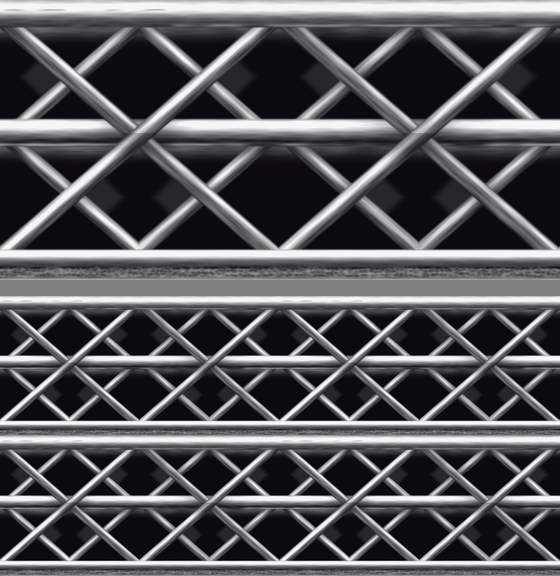
Top: one tile. Bottom: repeated 2 by 2.
A Shadertoy shader for this pattern:

```glsl
const float PI = 3.14159265;
const float BAYS = 2.0;                        // bays across the canvas
const vec2  JOINT = vec2(0.495, 0.51);         // crossing point, in bay units
const float SLOPE = 0.87;                      // pitch of every brace
const float FRONT_HALF = 0.032;
const float BACK_HALF = 0.028;
const float BACK_REACH = 0.41;                 // joint to tip of the rear braces
const vec2  TOP_PIPE = vec2(0.956, 0.054);     // centre height, half width
const vec2  MID_PIPE = vec2(0.526, 0.049);
const vec2  LOW_PIPE = vec2(0.078, 0.031);
const vec2  REAR_RAIL = vec2(0.024, 0.034);
const float WEAR = 0.26;
const vec3  INK = vec3(0.045, 0.038, 0.055);
const vec3  STEEL = vec3(0.96, 0.97, 0.97);

float hash(vec2 p) {
    return fract(sin(dot(p, vec2(127.1, 311.7))) * 4375.85);
}

// Distance to the nearest scattered point; wraps after "cells" cells.
float cellular(vec2 uv, vec2 cells) {
    vec2 p = uv * cells, base = floor(p);
    float nearest = 2.0;
    for (int j = -1; j <= 1; j++)
    for (int i = -1; i <= 1; i++) {
        vec2 cell = base + vec2(i, j);
        vec2 id = mod(cell, cells);
        vec2 point = cell + vec2(hash(id), hash(id + 57.3));
        nearest = min(nearest, length(p - point));
    }
    return nearest;
}

// Long scratches running with a tube; "offset" is measured across it.
float brushed(float along, float offset) {
    return cellular(vec2(along, offset), vec2(18.0, 84.0)) - 0.5;
}

float bump(float x, float width) {
    return exp(-x * x / (width * width));
}

float cover(float d, float halfWidth) {
    float soft = max(0.003, 1.2 / iResolution.y);
    return 1.0 - smoothstep(-soft, soft, abs(d) - halfWidth);
}

float wrapped(float d) {
    return fract(d + 0.5) - 0.5;
}

// Brightness across a tube, t from -1 (underside) to 1 (top).
float tube(float t, float peak, float spread, float gloss) {
    float body = 0.24 + 0.26 * smoothstep(-0.8, 0.4, t);
    float rim = 1.0 - 0.25 * smoothstep(0.75, 1.0, abs(t));
    return (body + gloss * bump(t - peak, spread)) * rim;
}

// Fading shade hung below a pipe.
float underside(float y, vec2 pipe) {
    float depth = max(pipe.x - pipe.y - y, 0.0);
    return step(y, pipe.x) * bump(depth, 0.034);
}

void mainImage(out vec4 fragColor, in vec2 fragCoord) {
    vec2 uv = fragCoord / iResolution.xy;
    float x = uv.x * BAYS, y = uv.y;
    vec2 q = vec2(wrapped(x - JOINT.x), y - JOINT.y);
    float across = abs(q.x), norm = sqrt(1.0 + SLOPE * SLOPE);

    // Slow drift of brightness over both bays, and fine grit
    float drift = sin(PI * x + 0.7) + 0.6 * sin(5.0 * PI * x + 2.0 * PI * y)
                + 0.5 * sin(11.0 * PI * x - 6.0 * PI * y);
    float grit = cellular(uv, vec2(120.0, 90.0)) - 0.5;
    float streak = brushed(uv.x, y);

    // Signed offsets from the braces, positive on the upper side
    float rising = (q.y - SLOPE * q.x) / norm;
    float falling = (q.y + SLOPE * q.x) / norm;
    float side = q.y > 0.0 ? 1.0 : -1.0;
    float rear = (q.y + side * (SLOPE * across - BACK_REACH)) / norm;

    // Dark interior with faint gussets and shade under the pipes
    vec2 gusset = vec2(across - (side > 0.0 ? 0.34 : 0.13), abs(q.y) - 0.215);
    float plate = abs(gusset.x) + abs(gusset.y);
    float v = 0.12 * (1.0 - smoothstep(0.05, 0.1, plate));
    float shade = max(underside(y, TOP_PIPE), underside(y, MID_PIPE));
    v = max(v, (0.3 + 0.05 * drift) * shade * (1.0 + 0.4 * streak));

    // Rear braces, shaded by the pipes and by the braces in front
    float t = rear / BACK_HALF;
    float lit = tube(t, 0.25, 0.45, 0.42 + 0.08 * drift) + WEAR * brushed(uv.x, rear);
    lit *= 1.0 - 0.4 * shade;
    lit *= 1.0 - 0.3 * bump(min(abs(rising), abs(falling)), 0.06);
    v = mix(v, lit, cover(rear, BACK_HALF));

    // Middle pipe, dulled around the joint, with a broken lower glint
    t = (y - MID_PIPE.x) / MID_PIPE.y;
    lit = tube(t, 0.6, 0.52, 0.66 + 0.04 * drift) + WEAR * 0.6 * streak;
    lit -= 0.14 * bump(t + 0.6, 0.2);
    lit += 0.4 * bump(t + 0.88, 0.12) * smoothstep(-1.2, 0.8, drift);
    lit *= 1.0 - 0.52 * bump(q.x, 0.14);
    v = mix(v, lit, cover(y - MID_PIPE.x, MID_PIPE.y));

    // Front braces: dull falling ones, then bright rising ones
    float contact = 1.0 - 0.25 * shade;
    t = falling / FRONT_HALF;
    lit = tube(t, 0.6, 0.28, 0.42 + 0.08 * drift) + 0.14 * bump(t + 0.6, 0.2);
    lit = (lit + WEAR * brushed(uv.x, falling)) * contact;
    lit *= 1.0 - 0.3 * bump(rising, 0.05);
    v = mix(v, lit, cover(falling, FRONT_HALF));
    t = rising / FRONT_HALF;
    lit = tube(t, 0.35, 0.45, 0.6 + 0.06 * drift);
    lit = (lit + WEAR * brushed(uv.x, rising)) * contact;
    lit *= 1.0 - 0.2 * bump(q.x, 0.06);
    v = mix(v, lit, cover(rising, FRONT_HALF));

    // Rear rail, then the outer pipes that wrap over the canvas edge
    float d = wrapped(y - REAR_RAIL.x);
    lit = 0.42 + WEAR * (grit + streak) - 0.25 * bump(d - 0.022, 0.006);
    v = mix(v, lit, cover(d, REAR_RAIL.y));
    d = wrapped(y - LOW_PIPE.x);
    lit = tube(d / LOW_PIPE.y, 0.55, 0.6, 0.68) + WEAR * 0.4 * streak;
    v = mix(v, lit, cover(d, LOW_PIPE.y));
    d = wrapped(y - TOP_PIPE.x);
    t = d / TOP_PIPE.y;
    lit = tube(t, 0.3, 0.5, 0.62 + 0.02 * drift) + WEAR * 0.5 * streak;
    lit -= 0.35 * bump(t - 0.12 - 0.03 * drift, 0.06) * smoothstep(0.8, 1.5, drift);
    lit += 0.3 * bump(t + 0.88, 0.1) * smoothstep(-0.8, 0.8, -drift);
    v = mix(v, lit, cover(d, TOP_PIPE.y));

    fragColor = vec4(mix(INK, STEEL, clamp(v, 0.0, 1.0)), 1.0);
}
```
